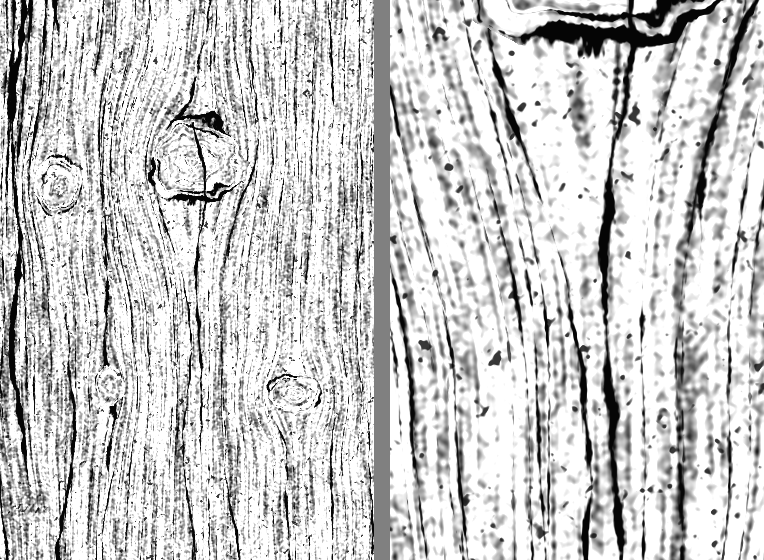
Left, the full canvas; right, a detail of the centre.
Write a Shadertoy shader that draws this texture.

```glsl
// Weathered wood in stark black and white: cracked vertical grain flowing around knots.

// Knot centre (xy) and radii (zw), in canvas heights
const vec4 KNOTS[4] = vec4[4](
    vec4(0.349, 0.714, 0.082, 0.074),
    vec4(0.104, 0.668, 0.040, 0.048),
    vec4(0.527, 0.297, 0.048, 0.034),
    vec4(0.195, 0.310, 0.024, 0.034));

float hash(vec2 cell) {
    vec3 v = fract(cell.xyx * 0.1031);
    v += dot(v, v.yzx + 33.33);
    return fract((v.x + v.y) * v.z);
}

float noise(vec2 p) {
    vec2 i = floor(p), f = fract(p);
    f = f * f * (3.0 - 2.0 * f);
    return mix(mix(hash(i), hash(i + vec2(1, 0)), f.x),
               mix(hash(i + vec2(0, 1)), hash(i + vec2(1, 1)), f.x), f.y);
}

// Soft-edged ink where the distance is below the half width
float stroke(float halfWidth, float dist) {
    return smoothstep(0.0, 0.0019, halfWidth - max(dist, 0.0));
}

// Splintered edge, added to a distance
float splinter(vec2 grain) {
    return 0.0022 * (noise(grain * vec2(420.0, 90.0)) - 0.35)
         + 0.0016 * (noise(grain * vec2(600.0, 320.0)) - 0.35);
}

// One wandering, broken crack per column of the grain space
float cracks(vec2 grain, float count, float halfWidth, float coverage) {
    float x = grain.x * count;
    float id = floor(x);
    float centre = 0.5 + 0.5 * (noise(vec2(id * 13.0 + count, grain.y * 5.0)) - 0.5)
                 + 0.06 * (noise(vec2(id * 17.0, grain.y * 40.0)) - 0.5);
    float dist = abs(fract(x) - centre) / count + splinter(grain);
    float life = noise(vec2(id * 29.0 + count, grain.y * 2.8));
    float width = halfWidth * smoothstep(1.0 - coverage, 1.25 - coverage, life);
    width *= 0.55 + 0.9 * noise(vec2(id * 7.0, grain.y * 45.0));
    return stroke(width, dist);
}

float layer(float under, float over) {
    return 1.0 - (1.0 - under) * (1.0 - over);
}

void mainImage(out vec4 fragColor, in vec2 fragCoord) {
    vec2 p = fragCoord / iResolution.y;

    // Grain space: gentle sway, pushed aside by each knot
    vec2 grain = p;
    grain.x += 0.035 * (noise(p * vec2(5.0, 3.0)) - 0.5)
             + 0.006 * (noise(p * vec2(14.0, 11.0)) - 0.5);
    vec2 rings = vec2(0.0);
    float inKnot = 0.0, rim = 0.0;
    for (int i = 0; i < 4; i++) {
        vec4 knot = KNOTS[i];
        vec2 d = (p - knot.xy) / knot.zw;
        float push = exp(-0.5 * d.x * d.x - 0.28 * d.y * d.y);
        grain.x -= 0.85 * (p.x - knot.x) * push;

        // Concentric growth rings and a broken dark rim
        float r = length(d) + 0.3 * (noise(p * 34.0) - 0.5) + 0.1 * (noise(p * 110.0) - 0.5);
        float angle = abs(atan(d.x + 0.5 * d.y, d.y - 0.5 * d.x));
        if (r < 1.06) {
            inKnot = 1.0;
            rings = vec2(r * knot.z + float(i), angle * knot.z + 3.0);
        }
        float gap = min(abs(r - 1.03), abs(r - 0.86) + 0.03) * knot.z + splinter(p);
        float patchy = noise(1.6 * normalize(d + 0.0001) + float(i) * 9.0 + 4.3);
        rim = max(rim, stroke(0.08 * knot.z * smoothstep(0.35, 0.75, patchy), gap));
    }
    grain = mix(grain, rings, inKnot);

    // The left edge is heavily split, the right stays pale
    float age = mix(1.9, 0.9, smoothstep(0.02, 0.28, p.x));
    float weight = age * mix(1.0, 0.6, inKnot);

    // Long fibres, streaks and pits form the fine grey texture
    vec2 tilted = mat2(0.8, 0.6, -0.6, 0.8) * p;
    float fine = 0.46 * noise(grain * vec2(330.0, 20.0))
               + 0.25 * noise(grain * vec2(170.0, 7.0))
               + 0.38 * noise(tilted * 290.0);
    float tint = 0.04 * (age - 0.95)
               + 0.08 * (noise(grain * vec2(24.0, 5.0)) - 0.5);
    float ink = clamp(2.15 * (fine - 0.55 + tint), 0.0, 1.0);

    // Scattered dark flecks with irregular outlines
    float fleck = 0.7 * noise(tilted * vec2(165.0, 130.0) + 40.0)
                + 0.3 * noise(tilted * 340.0);
    ink = layer(ink, 0.8 * smoothstep(0.77, 0.88, fleck));

    // Cracks from broad to hairline
    ink = layer(ink, cracks(grain, 13.0, 0.0030 * weight, 0.74));
    ink = layer(ink, cracks(grain + 0.37, 34.0, 0.0021 * weight, 0.66));
    ink = layer(ink, cracks(grain + 0.71, 80.0, 0.0016 * sqrt(weight), 0.6));
    ink = layer(ink, rim);

    // Long split running down through the heart of the large knot
    float path = 0.352 + 0.04 * (noise(vec2(3.0, p.y * 6.0)) - 0.5)
               + 0.004 * (noise(vec2(8.0, p.y * 50.0)) - 0.5);
    float span = smoothstep(0.12, 0.3, p.y) * smoothstep(0.8, 0.74, p.y);
    float split = 0.0042 * span * (0.4 + 0.8 * noise(vec2(5.0, p.y * 28.0)));
    ink = layer(ink, stroke(split, abs(p.x - path) + splinter(p)));

    fragColor = vec4(vec3(mix(1.0, 0.02, ink)), 1.0);
}
```
